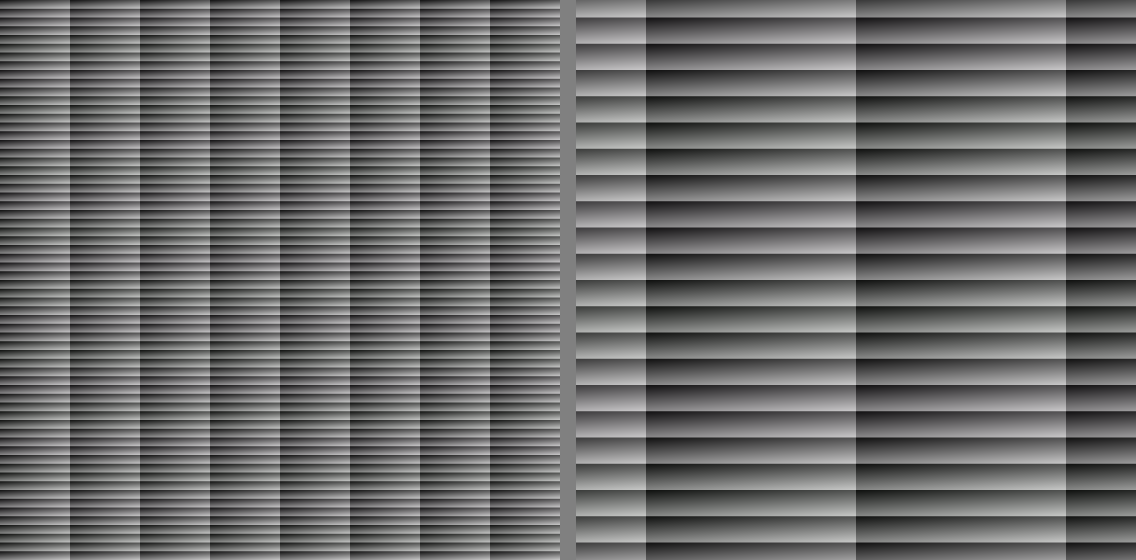
Left, the full canvas; right, a detail of the centre.
This pattern is drawn by a Shadertoy shader. Its source:

```glsl
// Grey louvre slats: 8 columns by 64 rows of stacked linear ramps.
// Each slat brightens downward and each column brightens rightward,
// with a barely visible tint that cycles every seven rows.

// Integral of fract(x), used to box-filter the ramps
float rampIntegral(float x) {
    float f = fract(x);
    return 0.5 * (floor(x) + f * f);
}

// Sawtooth ramp averaged over a footprint of width w
float smoothRamp(float x, float w) {
    return (rampIntegral(x + 0.5 * w) - rampIntegral(x - 0.5 * w)) / w;
}

void mainImage(out vec4 fragColor, in vec2 fragCoord) {
    vec2 grid = vec2(8.0, 64.0);
    vec2 footprint = grid / iResolution.xy;
    vec2 cell = fragCoord * footprint;
    cell.y = grid.y - cell.y; // rows count down from the top edge

    // Ramps across the column and down the slat
    float across = smoothRamp(cell.x, footprint.x);
    float down = smoothRamp(cell.y, footprint.y);
    float shade = 0.06 + 0.255 * across + 0.47 * down;

    // Faint tone and green to violet tint over the seven-row cycle
    float phase = 6.28318 * (floor(cell.y) - 1.0) / 7.0;
    shade += 0.004 * cos(phase);
    vec3 color = shade + 0.004 * cos(phase - 3.6) * vec3(-0.5, 1.0, -0.7);

    fragColor = vec4(clamp(color, 0.0, 1.0), 1.0);
}
```
